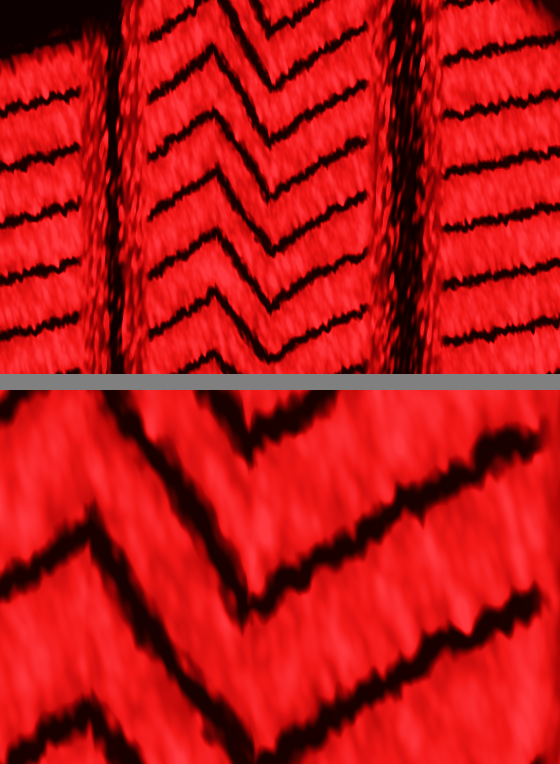
Top, the full canvas; bottom, a detail of the centre.
Reproduce this pattern procedurally as a WebGL 2 fragment shader.

```glsl
#version 300 es
precision highp float;
// Three red ribbed panels crossed by fuzzy dark lines: slanted at the sides, zigzag in the middle.
// Each panel repeats a line profile with fract; two frayed vertical seams divide the panels.
// Stretched cellular noise gives the fibres, and one tone value picks the final red.
uniform vec2 u_resolution;
out vec4 fragColor;

const float LEFT_SEAM = 0.305;
const float RIGHT_SEAM = 1.085;

vec2 hash2(vec2 p) {
    vec3 q = fract(vec3(p.xyx) * vec3(0.1031, 0.103, 0.0973));
    q += dot(q, q.yzx + 33.33);
    return fract((q.xx + q.yz) * q.zy);
}

// Smooth cellular noise: soft blobs of random strength, mean near 0.5
float cells(vec2 p) {
    vec2 id = floor(p), f = fract(p);
    float sum = 0.0;
    for (int j = -1; j <= 1; j++)
    for (int i = -1; i <= 1; i++) {
        vec2 o = vec2(i, j);
        vec2 d = o + hash2(id + o + 50.0) - f;
        float k = max(0.0, 1.0 - dot(d, d));
        sum += k * k * hash2(id + o + 171.0).x;
    }
    return sum;
}

float ramp(float a, float b, float x) {
    return clamp((x - a) / (b - a), 0.0, 1.0);
}

// Whole numbers fall on the lines of the panel that holds p
float linePhase(vec2 p) {
    if (p.x < LEFT_SEAM) return (p.y - 0.096 - 0.265 * p.x) / 0.151;
    if (p.x > RIGHT_SEAM) return (p.y - 0.086 - 0.2 * (p.x - 1.2)) / 0.151;
    float rise = ramp(0.4, 0.576, p.x);
    float fall = ramp(0.576, 0.723, p.x);
    float climb = ramp(0.723, 0.84, p.x);
    float crest = ramp(0.84, 0.977, p.x);
    float base = 0.42 + 0.121 * rise - 0.215 * fall + 0.082 * climb + 0.069 * crest;
    float period = 0.158 + 0.004 * rise - 0.0155 * fall + 0.005 * crest;
    return (p.y - base) / period;
}

// Distance to the nearest line, corrected for its slope
float lineDistance(vec2 p) {
    float e = 0.004;
    float phase = linePhase(p);
    vec2 slope = vec2(linePhase(p + vec2(e, 0.0)) - linePhase(p - vec2(e, 0.0)),
                      linePhase(p + vec2(0.0, e)) - linePhase(p - vec2(0.0, e))) / (2.0 * e);
    return abs(fract(phase + 0.5) - 0.5) / length(slope);
}

// Tone left by a seam: a dark core inside a frayed fringe
float seamTone(float x, float core, float fringe, float fray) {
    float d = abs(x);
    float coreTone = smoothstep(core * 0.4, core * 1.5, d + (fray - 0.5) * core * 0.8);
    float fringeMask = 1.0 - smoothstep(fringe * 0.75, fringe * 1.1, d);
    float cords = 0.5 + 0.5 * sin(x * 250.0 + fray * 3.0);
    float frayed = 0.42 + 0.55 * fray + 0.14 * cords;
    return mix(1.0, min(frayed, 1.0), fringeMask) * mix(0.16 * fray, 1.0, coreTone);
}

// Six reds from near black to hot pink-red
vec3 redRamp(float t) {
    float s = clamp(t, 0.0, 1.0) * 5.0;
    vec3 c = mix(vec3(0.05, 0.0, 0.0), vec3(0.25, 0.01, 0.0), ramp(0.0, 1.0, s));
    c = mix(c, vec3(0.47, 0.01, 0.02), ramp(1.0, 2.0, s));
    c = mix(c, vec3(0.71, 0.02, 0.02), ramp(2.0, 3.0, s));
    c = mix(c, vec3(0.95, 0.09, 0.09), ramp(3.0, 4.0, s));
    return mix(c, vec3(1.0, 0.21, 0.24), ramp(4.0, 5.0, s));
}

void main() {
    vec2 p = gl_FragCoord.xy / u_resolution.y;

    // Fibres lean left in the panels and right in the seams
    float fibre = cells(vec2((p.x + 0.25 * p.y) * 75.0, p.y * 24.0));
    float fine = cells(vec2((p.x + 0.2 * p.y) * 140.0, p.y * 60.0) + 30.0);
    float fray = cells(vec2((p.x - 0.12 * p.y) * 105.0, p.y * 28.0) + 60.0);
    float broad = cells(p * 7.0 + 11.0);

    // Lines with ragged edges, brightest halfway between them
    vec2 wobble = vec2(0.004 * sin(p.y * 31.0), 0.003 * sin(p.x * 67.0 + p.y * 19.0));
    wobble.y += 0.012 * (fibre - 0.5);
    float d = lineDistance(p + wobble) + 0.005 * (fine - 0.5);
    float panel = 1.0 - smoothstep(0.205, 0.225, p.x);
    panel += smoothstep(0.385, 0.405, p.x) * (1.0 - smoothstep(0.97, 0.995, p.x));
    panel += smoothstep(1.17, 1.195, p.x);
    float ink = panel * (1.0 - smoothstep(0.004, 0.019, d));
    float glow = mix(0.5, smoothstep(0.0, 0.06, d), panel);
    float tone = 0.73 + 0.14 * glow + 0.18 * (fibre - 0.5) + 0.06 * (fine - 0.5) + 0.08 * (broad - 0.5);
    tone *= 1.0 - 0.93 * ink;

    // Seams drift gently along their length
    float drift = 0.004 * sin(p.y * 6.0 + 1.0);
    tone *= seamTone(p.x - LEFT_SEAM - drift, 0.019, 0.088, fray);
    tone *= seamTone(p.x - RIGHT_SEAM + drift, 0.041, 0.1, fray);

    // Shadowed upper corners
    float edge = 0.83 + 0.3 * p.x + 2.0 * max(p.x - 0.3, 0.0);
    float rough = 0.04 * (fibre - 0.5);
    tone *= 1.0 - smoothstep(-0.05, 0.05, p.y - edge + rough);
    tone *= 1.0 - 0.9 * smoothstep(-0.07, 0.06, p.x + p.y - 2.41 + rough);

    fragColor = vec4(redRamp(tone), 1.0);
}
```
